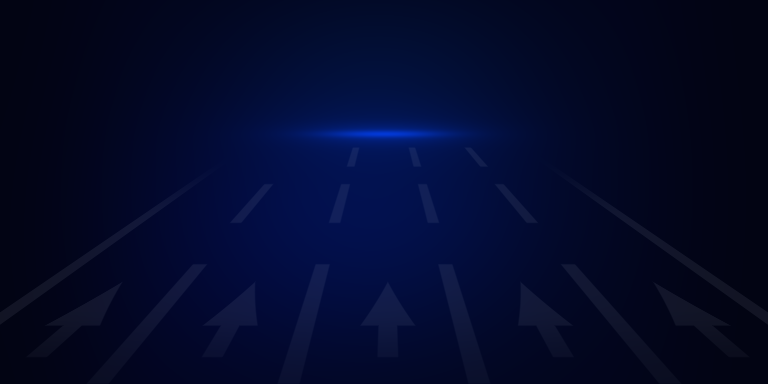
Give the GLSL for this background, as a Shadertoy shader.

```glsl
// A dark blue night road running toward a thin glowing horizon flare.
// Dividing by depth below the vanishing point straightens the lanes, so
// dashes and arrows become simple repeats; soft Gaussians supply the light.

// Antialiased coverage: 1 where dist is negative.
float cover(float dist, float blur) {
    return 1.0 - smoothstep(-blur, blur, dist);
}

float gauss(vec2 offset, vec2 size) {
    vec2 q = offset / size;
    return exp(-dot(q, q));
}

vec3 nightSky(vec2 p) {
    float glow = gauss(p - vec2(-0.03, 0.48), vec2(0.48, 0.41));
    float sides = smoothstep(0.55, 1.0, abs(p.x));
    vec3 color = mix(vec3(0.006, 0.017, 0.098), vec3(0.006, 0.014, 0.072), sides);
    color += vec3(0.0, 0.048, 0.20) * glow;
    // Faint cool light above the horizon and blue haze on the left
    color += vec3(0.0, 0.022, 0.03) * gauss(p - vec2(0.0, 0.82), vec2(0.4, 0.25));
    color += vec3(0.0, 0.0, 0.04) * gauss(p - vec2(-0.45, 0.32), vec2(0.35, 0.4));
    return color;
}

vec3 horizonFlare(vec2 p) {
    vec2 q = p - vec2(0.0, 0.651);
    return vec3(0.0, 0.09, 0.32) * gauss(q, vec2(0.14, 0.009))
         + vec3(0.0, 0.045, 0.17) * gauss(q, vec2(0.21, 0.026))
         + vec3(0.0, 0.015, 0.06) * gauss(q, vec2(0.32, 0.075));
}

// Lane borders sit at odd multiples of half a lane; the outermost are solid.
float laneLines(vec2 p, float depth, float px) {
    float u = p.x / depth;
    float border = floor(u / 0.572) + 0.5;
    float line = cover(abs(u - border * 0.572) - 0.033, px / depth);
    float side = abs(border);

    // Dashes repeat evenly in inverse depth
    float z = 1.0 / depth;
    float phase = fract((z - 1.15) / 1.07 - 0.3 + 0.5) - 0.5;
    float dash = cover(abs(phase) - 0.3, z * z * px / 1.07);
    dash *= cover(p.y - 0.63, 0.01);
    dash *= 1.0 - step(border, -1.0) * step(0.55, p.y);
    dash *= mix(0.55, 1.0, smoothstep(0.0, 0.25, p.y));

    float solid = 1.0 - smoothstep(0.42, 0.6, p.y);
    return line * (side < 2.0 ? dash : solid * step(side, 3.0));
}

// One arrow in each of the five lanes, pointing at the vanishing point.
float laneArrows(vec2 p, float depth, float px) {
    float u = (p.x - 0.01) / depth;
    float lane = round(u / 0.572);
    float across = abs(u - lane * 0.572);
    float blur = px / depth;

    float headWidth = 0.1 * (0.266 - p.y) / 0.114;
    float head = cover(across - headWidth, blur) * cover(0.152 - p.y, px);
    float shaft = cover(across - 0.034, blur)
                * cover(abs(p.y - 0.113) - 0.043, px);
    float fade = mix(0.55, 1.0, smoothstep(0.06, 0.2, p.y));
    return max(head, shaft) * fade * step(abs(lane), 2.0);
}

void mainImage(out vec4 fragColor, in vec2 fragCoord) {
    vec2 p = (fragCoord - vec2(0.5 * iResolution.x, 0.0)) / iResolution.y;
    float px = 1.0 / iResolution.y;
    vec3 color = nightSky(p) + horizonFlare(p);

    // Translucent road paint below the vanishing point
    float depth = max(0.87 - p.y, 0.05);
    float paint = max(0.085 * laneLines(p, depth, px),
                      0.085 * laneArrows(p, depth, px));
    color = mix(color, vec3(0.75, 0.78, 0.85), paint);

    fragColor = vec4(color, 1.0);
}
```
